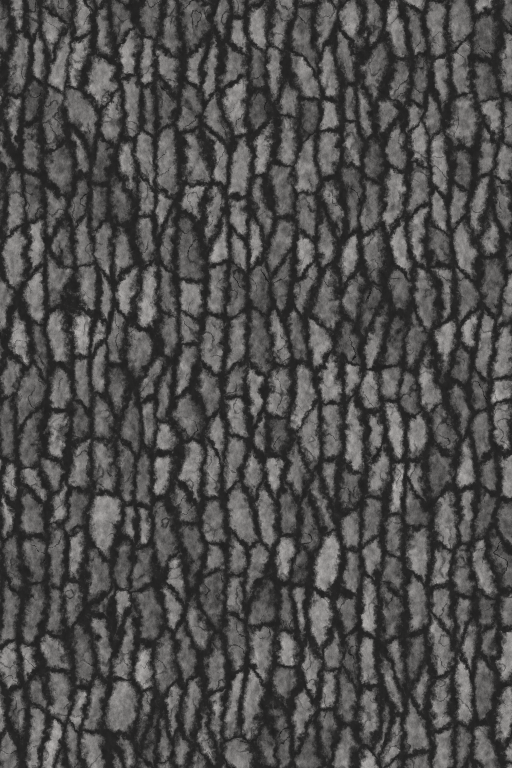
Reproduce this texture procedurally as a WebGL 1 fragment shader.

```glsl
precision highp float;
// Weathered grey tree bark: tall rough plates split by dark vertical fissures.
uniform vec2 u_resolution;

const vec2 PLATE_COUNT = vec2(34.0, 17.0);  // plates per canvas height
const vec2 PLATE_METRIC = vec2(1.0, 0.75);  // flattens y to keep fissures upright
const float FISSURE_TONE = 0.145;
const float PLATE_TONE = 0.455;
const vec3 BARK_TINT = vec3(1.012, 0.998, 0.986);

vec2 hash2(vec2 p) {
  vec3 q = fract(p.xyx * vec3(0.1031, 0.1030, 0.0973));
  q += dot(q, q.yzx + 33.33);
  return fract((q.xx + q.yz) * q.zy);
}

float cornerSlope(vec2 cell, vec2 corner, vec2 f) {
  return dot(hash2(cell + corner + 71.0) * 2.0 - 1.0, f - corner);
}

// Gradient noise, roughly -0.7 to 0.7
float gradientNoise(vec2 p) {
  vec2 i = floor(p);
  vec2 f = p - i;
  vec2 u = f * f * f * (f * (f * 6.0 - 15.0) + 10.0);
  float low = mix(cornerSlope(i, vec2(0.0), f), cornerSlope(i, vec2(1.0, 0.0), f), u.x);
  float high = mix(cornerSlope(i, vec2(0.0, 1.0), f), cornerSlope(i, vec2(1.0), f), u.x);
  return mix(low, high, u.y);
}

float fbm(vec2 p) {
  float sum = 0.0;
  float amplitude = 0.6;
  for (int i = 0; i < 4; i++) {
    sum += amplitude * gradientNoise(p);
    p = mat2(1.6, 1.2, -1.2, 1.6) * p + 13.7;
    amplitude *= 0.68;
  }
  return sum;
}

vec2 plateCentre(vec2 cell) {
  return cell + 0.5 + (hash2(cell) - 0.5) * vec2(0.55, 0.85);
}

float smoothMin(float a, float b, float k) {
  float h = max(k - abs(a - b), 0.0) / k;
  return min(a, b) - h * h * k * 0.25;
}

// Returns the fissure distance, the offset across the plate and a plate random
vec3 barkPlate(vec2 p) {
  vec2 home = floor(p);
  vec2 nearestCell = home;
  vec2 nearest = vec2(0.0);
  float best = 100.0;
  for (int y = -1; y <= 1; y++) {
    for (int x = -1; x <= 1; x++) {
      vec2 cell = home + vec2(float(x), float(y));
      vec2 toCentre = (plateCentre(cell) - p) * PLATE_METRIC;
      float d = dot(toCentre, toCentre);
      if (d < best) {
        best = d;
        nearest = toCentre;
        nearestCell = cell;
      }
    }
  }
  float edge = 1.0;
  for (int y = -2; y <= 2; y++) {
    for (int x = -2; x <= 2; x++) {
      vec2 cell = nearestCell + vec2(float(x), float(y));
      vec2 toCentre = (plateCentre(cell) - p) * PLATE_METRIC;
      vec2 gap = toCentre - nearest;
      if (dot(gap, gap) > 0.0001) {
        vec2 normal = normalize(gap);
        float d = dot(0.5 * (nearest + toCentre), normal);
        // Cross cracks are much thinner than upright fissures
        d *= mix(3.2, 1.0, smoothstep(0.2, 0.85, abs(normal.x)));
        edge = smoothMin(edge, d, 0.12);
      }
    }
  }
  return vec3(edge, -nearest.x, hash2(nearestCell + 19.0).x);
}

// Thin, broken hairline cracks: 1 on a line, 0 elsewhere
float hairlines(vec2 p, float width) {
  float line = 1.0 - smoothstep(0.0, width, abs(gradientNoise(p)));
  return line * smoothstep(-0.05, 0.2, gradientNoise(p * 0.45 + 37.0));
}

float barkTone(vec2 uv) {
  // Bend the plate grid at broad and fine scales
  vec2 bend = vec2(gradientNoise(uv * vec2(16.0, 9.0)), gradientNoise(uv * 14.0 + 50.0)) * 0.022;
  vec2 ragged = vec2(fbm(uv * 62.0 + 9.0), fbm(uv * 62.0 + 90.0)) * 0.011;
  vec3 plate = barkPlate((uv + bend + ragged) * PLATE_COUNT);

  // Plate surface: patches, grain and flaking
  float grain = fbm(uv * vec2(95.0, 72.0));
  float patches = gradientNoise(uv * vec2(24.0, 11.0) + 5.0);
  float tone = PLATE_TONE + 0.2 * (plate.z - 0.5) + 0.27 * grain + 0.13 * patches;
  tone -= 0.1 * plate.y;
  tone -= 0.17 * hairlines(uv * vec2(52.0, 44.0) + ragged * 30.0, 0.07);

  // Fissures of uneven width
  float widthChange = 0.12 * gradientNoise(uv * 19.0 + 23.0) + 0.09 * grain;
  float relief = smoothstep(0.03, 0.31, plate.x + widthChange);
  float floorTone = FISSURE_TONE + 0.05 * grain;
  return mix(floorTone, tone, relief);
}

void main() {
  vec2 uv = gl_FragCoord.xy / u_resolution.y;
  float tone = clamp(barkTone(uv), 0.1, 0.72);
  gl_FragColor = vec4(tone * BARK_TINT, 1.0);
}
```
